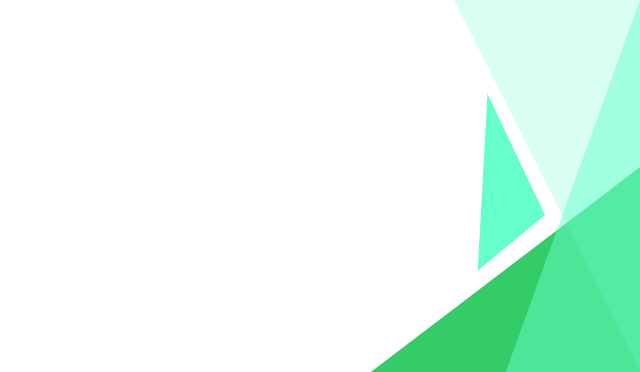
Reproduce this background procedurally as a WebGL 2 fragment shader.

```glsl
#version 300 es
precision highp float;
// Translucent mint and green facets fanning in from the right of a white page.
// Each facet is a half-plane cut by a straight line; overlapping tints make
// the in-between shades, and one small solid triangle floats beside them.

uniform vec2 u_resolution;
out vec4 fragColor;

// Smoothed coverage of the half-plane to the left of the direction a -> b
float halfPlane(vec2 p, vec2 a, vec2 b) {
    vec2 along = b - a, offset = p - a;
    float side = along.x * offset.y - along.y * offset.x;
    // Screen gradient of the side value, per pixel
    float slope = length(vec2(along.y, along.x) / u_resolution);
    return clamp(0.5 + side / slope, 0.0, 1.0);
}

// Coverage of a triangle with counterclockwise corners
float triangle(vec2 p, vec2 a, vec2 b, vec2 c) {
    return min(halfPlane(p, a, b), min(halfPlane(p, b, c), halfPlane(p, c, a)));
}

void main() {
    // Canvas fractions, origin at the lower left
    vec2 p = gl_FragCoord.xy / u_resolution;
    vec3 mint = vec3(0.4, 1.0, 0.8);
    vec3 green = vec3(0.2, 0.8, 0.4);
    vec3 color = vec3(1.0);

    // Solid green corner
    color = mix(color, green, halfPlane(p, vec2(1.0, 0.551), vec2(0.5794, 0.0)));

    // Faint wide facet, then the stronger steep one over it
    color = mix(color, mint, 0.25 * halfPlane(p, vec2(0.7096, 1.0), vec2(1.0, 0.0045)));
    color = mix(color, mint, 0.5 * halfPlane(p, vec2(1.0, 1.0), vec2(0.7902, 0.0)));

    // Floating solid triangle
    float shard = triangle(p, vec2(0.7617, 0.748), vec2(0.7464, 0.272), vec2(0.8516, 0.422));
    color = mix(color, mint, shard);

    fragColor = vec4(color, 1.0);
}
```
